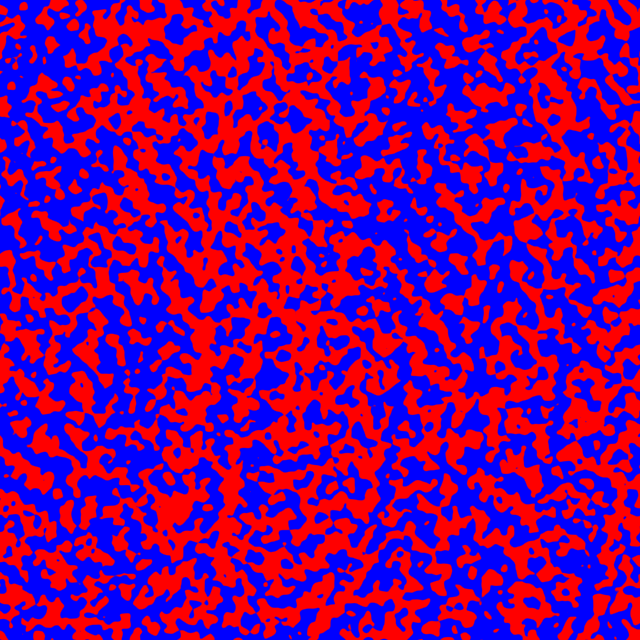
This texture is drawn by a three.js fragment shader. Its source:

```glsl
// Irregular red and blue labyrinth of blobs, worms and dots.
// White noise on a fine lattice is blurred by a Gaussian, then split at its
// middle level; dividing by the slope gives an edge of even width.

#define RED vec3(1.0, 0.0, 0.0)
#define BLUE vec3(0.0, 0.0, 1.0)
#define CELLS 209.0       // lattice cells across the canvas, sets feature size
#define BLUR 1.0          // Gaussian radius in cells
#define REACH 3           // cells summed on each side
#define LEVEL 0.0         // higher gives more blue
#define EDGE_WIDTH 0.002  // soft edge in canvas units
#define MIN_SLOPE 0.12    // keeps flat spots from dividing by zero
#define SEED vec2(17.0, 43.0)

varying vec2 vUv;

// Random value from -0.5 to 0.5 for a lattice cell
float hash(vec2 cell) {
  return fract(sin(dot(cell, vec2(12.9898, 78.233))) * 43758.5453) - 0.5;
}

// Blurred white noise: x holds the value, yz its gradient per cell
vec3 blurredNoise(vec2 p) {
  vec2 base = floor(p);
  vec3 sum = vec3(0.0);
  for (int j = -REACH; j <= REACH; j++) {
    for (int i = -REACH; i <= REACH; i++) {
      vec2 cell = base + vec2(float(i), float(j));
      vec2 offset = p - cell - 0.5;
      float weight = exp(-0.5 * dot(offset, offset) / (BLUR * BLUR));
      sum += hash(cell + SEED) * weight * vec3(1.0, -offset / (BLUR * BLUR));
    }
  }
  return sum;
}

void main() {
  vec3 field = blurredNoise(vUv * CELLS);

  // Approximate signed distance to the contour, in canvas units
  float slope = max(length(field.yz), MIN_SLOPE);
  float edgeDistance = (field.x - LEVEL) / (slope * CELLS);

  float redAmount = clamp(edgeDistance / EDGE_WIDTH + 0.5, 0.0, 1.0);
  gl_FragColor = vec4(mix(BLUE, RED, redAmount), 1.0);
}
```
